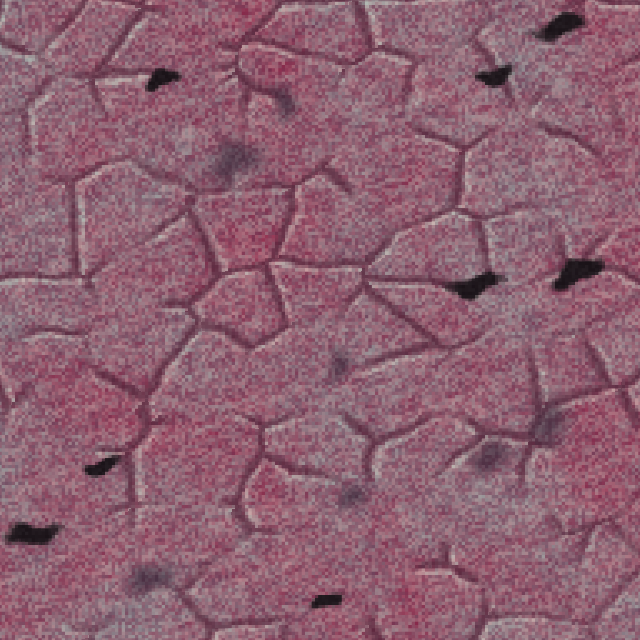
Reproduce this texture procedurally as a WebGL 1 fragment shader.

```glsl
precision highp float;
// Stained tissue: packed pink cells with broken walls, dark gaps, soft nuclei and square grain.
uniform vec2 u_resolution;

#define GRAIN 192.0        // grain blocks across the canvas
#define GRAIN_TONE 2.3     // strength of the grain
#define CELLS 7.5          // tissue cells across the canvas
#define TILT 0.3           // direction of the tissue, radians
#define WALL_DARK 0.75     // strength of the shadowed walls
#define WALL_PALE 1.7      // strength of the lit rims
#define SPOTS 5.0          // gap and nucleus slots across the canvas
#define SPOT_CHANCE 0.62   // share of slots in use
#define GAP_SHARE 0.6      // share of spots that are sharp gaps

const vec3 BASE = vec3(0.572, 0.388, 0.455);
const vec3 TONE_STEP = vec3(0.055, 0.095, 0.070);
const vec3 BLUSH = vec3(0.050, -0.028, -0.018);
const vec3 WALL = vec3(0.35, 0.17, 0.25);
const vec3 NUCLEUS = vec3(0.27, 0.19, 0.26);
const vec3 GAP = vec3(0.12, 0.09, 0.11);

vec2 hash2(vec2 p) {
  vec3 h = fract(p.xyx * vec3(0.1031, 0.1030, 0.0973));
  h += dot(h, h.yzx + 33.33);
  return fract((h.xx + h.yz) * h.zy);
}

// Two independent channels of value noise.
vec2 noise2(vec2 p) {
  vec2 i = floor(p), f = fract(p);
  f = f * f * (3.0 - 2.0 * f);
  return mix(mix(hash2(i), hash2(i + vec2(1, 0)), f.x),
             mix(hash2(i + vec2(0, 1)), hash2(i + vec2(1, 1)), f.x), f.y);
}

// Layered sines, roughly -1 to 1.
float waves(vec2 p) {
  float sum = 0.0, amp = 0.55;
  for (int i = 0; i < 4; i++) {
    sum += amp * sin(p.x + 1.7 * sin(p.y)) * cos(p.y * 1.1 + float(i));
    p = mat2(1.2, 1.4, -1.4, 1.2) * p + 2.3;
    amp *= 0.6;
  }
  return sum;
}

// Coordinates along and across a direction.
vec2 turn(vec2 p, float a) {
  float c = cos(a), s = sin(a);
  return mat2(c, -s, s, c) * p;
}

// Cellular noise: x = distance to the wall, yz = direction to the neighbour.
vec3 cellWall(vec2 p) {
  vec2 id = floor(p), f = fract(p), near = vec2(8.0), next = vec2(8.0);
  for (int y = -2; y <= 2; y++)
    for (int x = -2; x <= 2; x++) {
      vec2 o = vec2(x, y);
      vec2 d = o + 0.1 + 0.8 * hash2(id + o + 40.0) - f;
      if (dot(d, d) < dot(near, near)) { next = near; near = d; }
      else if (dot(d, d) < dot(next, next)) next = d;
    }
  vec2 n = normalize(next - near);
  return vec3(dot(0.5 * (near + next), n), n);
}

// Coverage of scattered spots: x = soft nuclei, y = sharp gaps.
vec2 spots(vec2 p) {
  vec2 cover = vec2(0.0), id = floor(p * SPOTS);
  for (int y = -1; y <= 1; y++)
    for (int x = -1; x <= 1; x++) {
      vec2 slot = id + vec2(x, y);
      vec2 place = hash2(slot + 11.0), kind = hash2(slot + 73.0), form = hash2(slot + 129.0);
      if (kind.x > SPOT_CHANCE) continue;
      vec2 d = p - (slot + 0.1 + 0.8 * place) / SPOTS;
      d = turn(d, TILT + 0.5 * (form.x - 0.5) + (form.y < 0.45 ? 1.4 : 0.0));
      d.y += 0.005 * sin(d.x * 90.0 + form.x * 6.0);
      float size = 0.7 + 0.7 * place.y;
      if (kind.y < GAP_SHARE) {
        float r = length(d / (size * vec2(0.034, 0.013))) + 0.3 * waves(p * 60.0);
        cover.y = max(cover.y, 1.0 - smoothstep(0.65, 1.2, r));
      } else {
        float r = length(d / (size * vec2(0.040, 0.027))) + 0.2 * waves(p * 40.0);
        cover.x = max(cover.x, 0.75 * (1.0 - smoothstep(0.1, 1.4, r)));
      }
    }
  return cover;
}

void main() {
  // Snap to grain blocks, with edges one pixel soft.
  float side = min(u_resolution.x, u_resolution.y);
  vec2 g = gl_FragCoord.xy / side * GRAIN;
  g = floor(g) + clamp((fract(g) - 0.5) * side / GRAIN + 0.5, 0.0, 1.0);
  vec2 p = g / GRAIN;

  // Mottled tint, fibres and grain.
  vec2 along = turn(p, TILT);
  vec2 grain = noise2(g) - 0.5;
  vec2 fibre = noise2(along * vec2(32.0, 95.0) + 20.0) - 0.5;
  float tint = waves(p * 9.0 + 3.0);
  float tone = GRAIN_TONE * grain.x + 1.3 * fibre.x + 0.5 * tint;
  float blush = 1.3 * grain.y + 0.6 * fibre.y - 0.8 * tint + 0.4 * waves(p * 23.0);

  // Broken cell walls: dark on one side, a pale rim on the other.
  vec2 bend = 0.013 * vec2(waves(p * 17.0), waves(p.yx * 15.0 + 5.0));
  vec3 wall = cellWall((along + bend) * CELLS * vec2(0.9, 1.2));
  float lit = smoothstep(-0.2, 0.4, wall.z - 0.4 * wall.y);
  float broken = smoothstep(0.32, 0.68, noise2(p * 10.0 + 7.0).x);
  float rim = smoothstep(0.01, 0.05, wall.x) * (1.0 - smoothstep(0.07, 0.13, wall.x));
  float shade = 1.0 - smoothstep(0.02, 0.12, wall.x + 0.05 * lit);
  tone += WALL_PALE * rim * lit * broken;

  vec3 color = BASE + TONE_STEP * tone + BLUSH * blush;
  color = mix(color, WALL + 0.05 * grain.x, WALL_DARK * shade * broken);

  vec2 spot = spots(p);
  color = mix(color, NUCLEUS + 0.06 * grain.x, spot.x);
  color = mix(color, GAP + 0.04 * grain.y, spot.y);
  gl_FragColor = vec4(clamp(color, 0.0, 1.0), 1.0);
}
```
